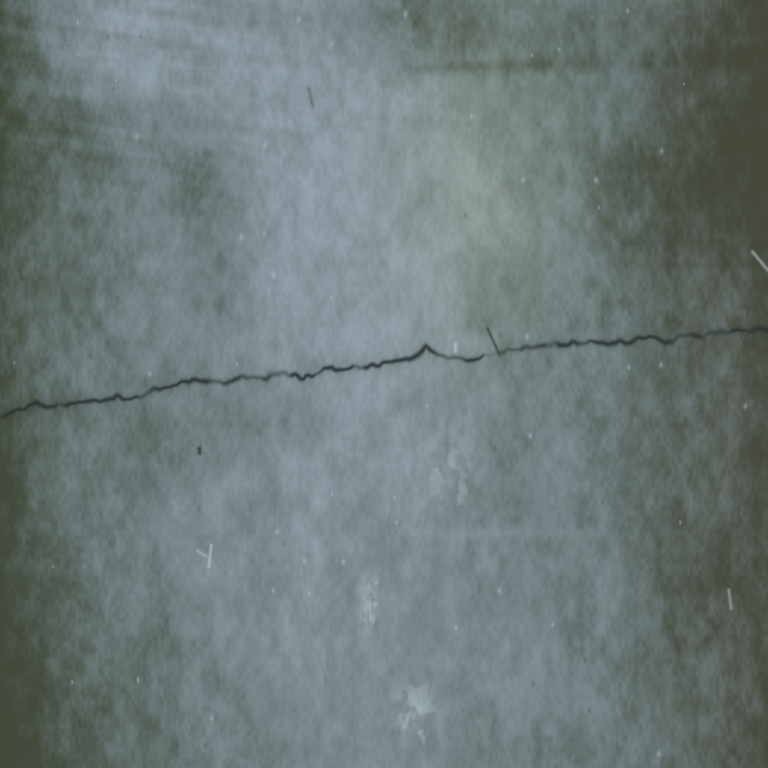
Write a WebGL 2 fragment shader that draws this texture.

```glsl
#version 300 es
precision highp float;
uniform vec2 u_resolution;
out vec4 fragColor;

const vec3 OLIVE = vec3(0.26, 0.29, 0.235);
const vec3 GREY = vec3(0.43, 0.49, 0.495);
const vec3 PALE = vec3(0.59, 0.65, 0.69);
const vec3 CHALK = vec3(0.69, 0.76, 0.79);
const vec3 CRACK = vec3(0.18, 0.21, 0.21);

float hash(vec2 p) {
  return fract(sin(dot(p, vec2(127.1, 311.7))) * 43758.5453);
}

float noise(vec2 p) {
  vec2 i = floor(p), f = fract(p);
  f = f * f * (3.0 - 2.0 * f);
  return mix(mix(hash(i), hash(i + vec2(1, 0)), f.x),
             mix(hash(i + vec2(0, 1)), hash(i + vec2(1, 1)), f.x), f.y);
}

// Layered noise that keeps the stretch of its input
float fbm(vec2 p) {
  float sum = 0.0, amp = 0.5;
  for (int i = 0; i < 4; i++) {
    sum += amp * noise(p);
    p = p * 2.03 + 7.3;
    amp *= 0.5;
  }
  return sum - 0.47;
}

float blob(vec2 p, vec2 centre, vec2 radius) {
  vec2 d = (p - centre) / radius;
  return exp(-dot(d, d));
}

float segment(vec2 p, vec2 a, vec2 b) {
  vec2 pa = p - a, ba = b - a;
  return length(pa - ba * clamp(dot(pa, ba) / dot(ba, ba), 0.0, 1.0));
}

float stroke(vec2 p, vec2 a, vec2 b, float width) {
  return exp(-pow(segment(p, a, b) / width, 2.0));
}

float kink(float x, float centre, float halfWidth) {
  return max(0.0, 1.0 - abs(x - centre) / halfWidth);
}

float crackHeight(float x) {
  float y = 0.459 + 0.165 * x - 0.055 * x * x;
  y += 0.008 * kink(x, 0.048, 0.03) + 0.009 * kink(x, 0.236, 0.04);
  y += 0.016 * kink(x, 0.555, 0.022) - 0.010 * kink(x, 0.615, 0.035);
  y -= 0.006 * kink(x, 0.395, 0.025) + 0.008 * kink(x, 0.867, 0.015);
  return y + 0.006 * (noise(vec2(x * 55.0, 3.0)) - 0.5)
           + 0.005 * (noise(vec2(x * 130.0, 8.0)) - 0.5);
}

// Broad light and stains, as a tone from dark to pale
float floorTone(vec2 p) {
  float tone = 0.58 - 0.46 * exp(-p.x / 0.13) - 0.52 * exp((p.x - 1.0) / 0.20);
  tone += 0.25 * blob(p, vec2(0.46, 0.66), vec2(0.23, 0.30));
  tone += 0.24 * blob(p, vec2(0.18, 0.93), vec2(0.17, 0.16));
  tone += 0.10 * blob(p, vec2(0.50, 0.15), vec2(0.18, 0.32));
  tone -= 0.14 * blob(p, vec2(0.88, 0.80), vec2(0.15, 0.20));
  tone -= 0.20 * blob(p, vec2(0.25, 0.77), vec2(0.07, 0.08));
  tone -= 0.20 * blob(p, vec2(0.30, 0.64), vec2(0.045, 0.07));
  tone -= 0.20 * blob(p, vec2(0.60, 0.97), vec2(0.18, 0.05));
  tone -= 0.14 * blob(p, vec2(0.63, 0.61), vec2(0.06, 0.06));
  tone -= 0.20 * blob(p, vec2(0.08, 0.80), vec2(0.12, 0.08));
  tone -= 0.12 * blob(p, vec2(0.28, 0.44), vec2(0.18, 0.06));
  tone -= 0.16 * blob(p, vec2(0.08, 0.02), vec2(0.22, 0.25));
  tone += 0.09 * stroke(p, vec2(0.20, 0.315), vec2(0.38, 0.41), 0.02);
  tone += 0.07 * stroke(p, vec2(0.54, 0.305), vec2(0.79, 0.307), 0.007);
  tone -= 0.16 * stroke(p, vec2(0.53, 0.909), vec2(0.71, 0.916), 0.010);
  return tone - 0.08 * stroke(p, vec2(0.71, 0.916), vec2(1.0, 0.928), 0.012);
}

// Randomly placed flecks, one at most per cell
float flecks(vec2 p, float cells, float share) {
  vec2 id = floor(p * cells);
  vec2 centre = (id + 0.25 + 0.5 * vec2(hash(id + 2.0), hash(id + 9.0))) / cells;
  float size = 0.0012 + 0.0016 * hash(id + 17.0);
  return step(1.0 - share, hash(id)) * blob(p, centre, size * vec2(1.0, 1.6));
}

void main() {
  vec2 p = gl_FragCoord.xy / u_resolution;

  // Mottled concrete: upright grain, with slanting trowel streaks at the top left
  float tone = floorTone(p) + 0.30 * fbm(p * vec2(15.0, 8.0));
  tone += 0.34 * fbm(p * vec2(70.0, 38.0)) + 0.10 * (noise(p * vec2(260.0, 130.0)) - 0.5);
  float streaks = fbm(vec2(p.x * 9.0, (p.y + 0.15 * p.x) * 75.0));
  tone += 0.28 * streaks * blob(p, vec2(0.15, 0.95), vec2(0.35, 0.25));
  vec3 color = mix(OLIVE, GREY, smoothstep(-0.05, 0.55, tone));
  color = mix(color, PALE, smoothstep(0.36, 1.02, tone));
  color += vec3(0.02, 0.01, -0.03) * blob(p, vec2(0.63, 0.76), vec2(0.12, 0.22));
  color += vec3(0.012, -0.004, 0.0) * smoothstep(0.75, 1.0, p.x);

  // Chalky scuffs and flecks
  float rough = smoothstep(-0.08, 0.16, fbm(p * vec2(80.0, 50.0)));
  float chalk = 0.8 * rough * blob(p, vec2(0.487, 0.212), vec2(0.015, 0.038));
  chalk += 0.6 * rough * blob(p, vec2(0.540, 0.065), vec2(0.026, 0.055));
  chalk += 0.4 * rough * blob(p, vec2(0.590, 0.375), vec2(0.035, 0.07));
  chalk += 0.7 * stroke(p, vec2(0.272, 0.262), vec2(0.275, 0.290), 0.0022);
  chalk += 0.5 * stroke(p, vec2(0.257, 0.283), vec2(0.268, 0.276), 0.0022);
  chalk += 0.6 * stroke(p, vec2(0.980, 0.672), vec2(1.0, 0.648), 0.0022);
  chalk += 0.5 * stroke(p, vec2(0.949, 0.232), vec2(0.952, 0.208), 0.0022);
  chalk += 0.8 * stroke(p, vec2(0.593, 0.543), vec2(0.593, 0.552), 0.0025);
  color = mix(color, CHALK, clamp(chalk + 0.5 * flecks(p, 24.0, 0.08), 0.0, 0.85));

  // Dark pits, long broken crack and its short branch
  float pits = stroke(p, vec2(0.260, 0.410), vec2(0.260, 0.416), 0.0025);
  pits += 0.4 * stroke(p, vec2(0.402, 0.885), vec2(0.407, 0.862), 0.002) + 0.3 * flecks(p + 0.37, 26.0, 0.05);
  float slope = (crackHeight(p.x + 0.001) - crackHeight(p.x - 0.001)) / 0.002;
  float gap = abs(p.y - crackHeight(p.x)) / sqrt(1.0 + slope * slope);
  float present = 1.0 - 0.8 * smoothstep(0.625, 0.634, p.x) * (1.0 - smoothstep(0.645, 0.652, p.x));
  present *= 0.5 + 0.5 * smoothstep(0.15, 0.55, noise(vec2(p.x * 75.0, 31.0)));
  float width = 0.0020 + 0.0018 * noise(vec2(p.x * 60.0, 21.0));
  float crack = max(0.9 * present * exp(-pow(gap / width, 2.0)),
                    0.6 * stroke(p, vec2(0.635, 0.572), vec2(0.651, 0.537), 0.002));
  color *= 1.0 - 0.10 * exp(-gap / 0.006) * present;
  color = mix(color, CRACK, clamp(max(crack, 0.75 * pits), 0.0, 1.0));
  fragColor = vec4(clamp(color, 0.0, 1.0), 1.0);
}
```
